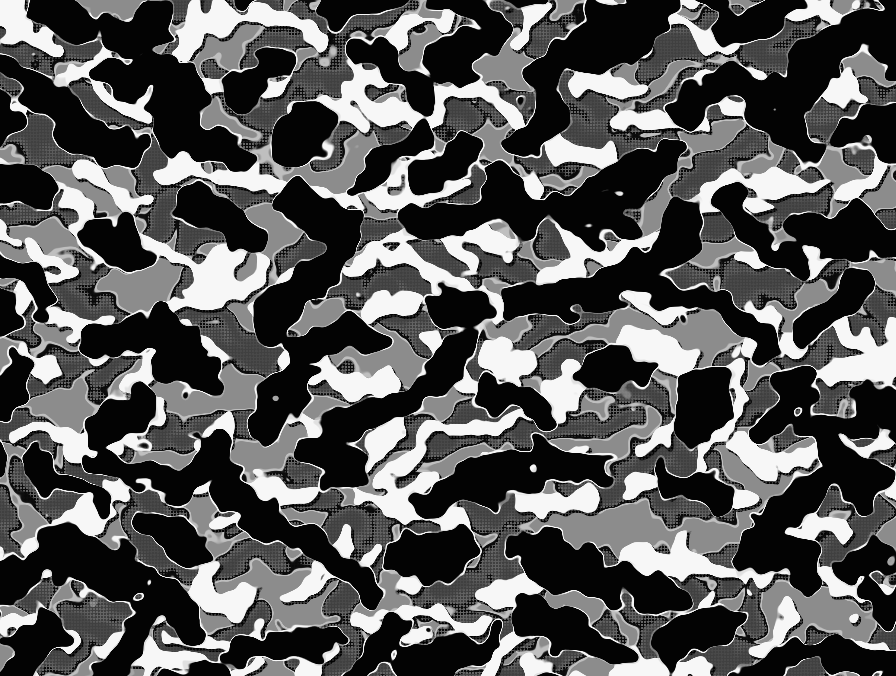
Reproduce this pattern procedurally as a Shadertoy shader.

```glsl
// Monochrome camouflage: lumpy strokes in black, white and hatched greys.

const vec3 BLACK    = vec3(0.01);
const vec3 CHARCOAL = vec3(0.25);
const vec3 MID_GREY = vec3(0.40);
const vec3 BASE     = vec3(0.55);
const vec3 SILVER   = vec3(0.77);
const vec3 WHITE    = vec3(0.97);
const float ZOOM = 1.22;

float hash(vec2 p) {
    return fract(sin(dot(p, vec2(127.1, 311.7))) * 43758.5453);
}

vec2 hash2(vec2 p) {
    return vec2(hash(p), hash(p + 19.3));
}

float noise(vec2 p) {
    vec2 i = floor(p), f = fract(p);
    f = f * f * (3.0 - 2.0 * f);
    float low  = mix(hash(i), hash(i + vec2(1, 0)), f.x);
    float high = mix(hash(i + vec2(0, 1)), hash(i + vec2(1, 1)), f.x);
    return mix(low, high, f.y);
}

float smoothUnion(float a, float b, float k) {
    float h = max(k - abs(a - b), 0.0) / k;
    return min(a, b) - 0.25 * k * h * h;
}

// Distance to a segment centred on the origin.
float segment(vec2 p, vec2 dir, float halfLength) {
    float t = clamp(dot(p, dir), -halfLength, halfLength);
    return length(p - dir * t);
}

// Bends straight strokes into winding ones.
vec2 bend(vec2 p, float seed) {
    vec2 coarse = vec2(noise(p * 13.0 + seed), noise(p * 13.0 + seed + 51.0));
    vec2 fine   = vec2(noise(p * 30.0 + seed), noise(p * 30.0 + seed + 83.0));
    return p + 0.05 * (coarse - 0.5) + 0.03 * (fine - 0.5);
}

// Signed distance to one layer of scattered strokes.
float strokes(vec2 p, float cell, float halfLength, float radius, float seed) {
    vec2 q = bend(p, seed);
    vec2 home = floor(q / cell);
    float d = 1.0;
    for (int j = -1; j <= 1; j++) {
        for (int i = -1; i <= 1; i++) {
            vec2 id = home + vec2(i, j);
            vec2 place = hash2(id + seed);
            vec2 shape = hash2(id + seed + 37.7);
            float angle = mix(-0.85, 1.05, shape.x);
            vec2 dir = vec2(cos(angle), sin(angle));
            vec2 centre = (id + 0.08 + 0.84 * place) * cell;
            float len = halfLength * (0.5 + shape.y);
            float thick = radius * mix(1.3, 0.75, shape.y);
            d = smoothUnion(d, segment(q - centre, dir, len) - thick, 0.014);
        }
    }
    return d + 0.02 * (noise(p * 48.0 + seed) - 0.5);
}

float fill(float d, float soft) {
    return smoothstep(soft, -soft, d);
}

// Band covering distances from inner to outer.
float band(float d, float inner, float outer, float soft) {
    return fill(d - outer, soft) * (1.0 - fill(d - inner, soft));
}

// Fine diagonal cross-hatching, 0 to 1.
float hatch(vec2 p, float period) {
    vec2 diagonal = vec2(p.x + p.y, p.x - p.y) * 6.2832 / period;
    return 0.5 + 0.5 * sin(diagonal.x) * sin(diagonal.y);
}

void mainImage(out vec4 fragColor, in vec2 fragCoord) {
    vec2 p = fragCoord / iResolution.y * ZOOM;
    float soft = 0.55 * ZOOM / iResolution.y;
    vec2 shadowShift = vec2(-0.004, 0.005);

    float grey   = strokes(p, 0.125, 0.046, 0.034, 11.0);
    float white  = strokes(p, 0.122, 0.052, 0.0172, 47.0);
    float shadow = strokes(p + shadowShift, 0.122, 0.052, 0.0172, 47.0);
    float black  = strokes(p, 0.145, 0.052, 0.0295, 93.0);

    float weave = hatch(p, 0.0115);
    float speckle = smoothstep(0.42, 0.58, weave);
    float broken = smoothstep(0.3, 0.5, noise(p * 38.0));

    // Grey patches: hatched rim, plainer core, speckled dark outline.
    float rim = smoothstep(-0.026, -0.008, grey);
    float mottle = mix(0.25, 1.0, rim) * speckle;
    vec3 colour = mix(BASE, SILVER, 0.9 * band(grey, 0.0015, 0.0055, soft));
    colour = mix(colour, mix(CHARCOAL, MID_GREY, mottle), fill(grey, soft));
    float outline = broken * band(grey, -0.003, 0.0015, soft);
    outline = max(outline, (1.0 - speckle) * band(grey, -0.007, 0.0, soft));
    colour = mix(colour, BLACK, 0.9 * outline);

    // White strokes with a ragged shadow to the lower right.
    float ragged = mix(0.55, 1.0, 1.0 - speckle);
    colour = mix(colour, BLACK, ragged * fill(shadow - 0.001, soft));
    colour = mix(colour, WHITE, fill(white, soft));

    // Black strokes with a thin broken pale halo.
    vec3 halo = mix(SILVER, WHITE, broken);
    float gaps = mix(0.45, 1.0, broken);
    colour = mix(colour, halo, gaps * band(black, 0.0, 0.0034, soft));
    colour = mix(colour, BLACK, fill(black, soft));

    fragColor = vec4(colour, 1.0);
}
```
